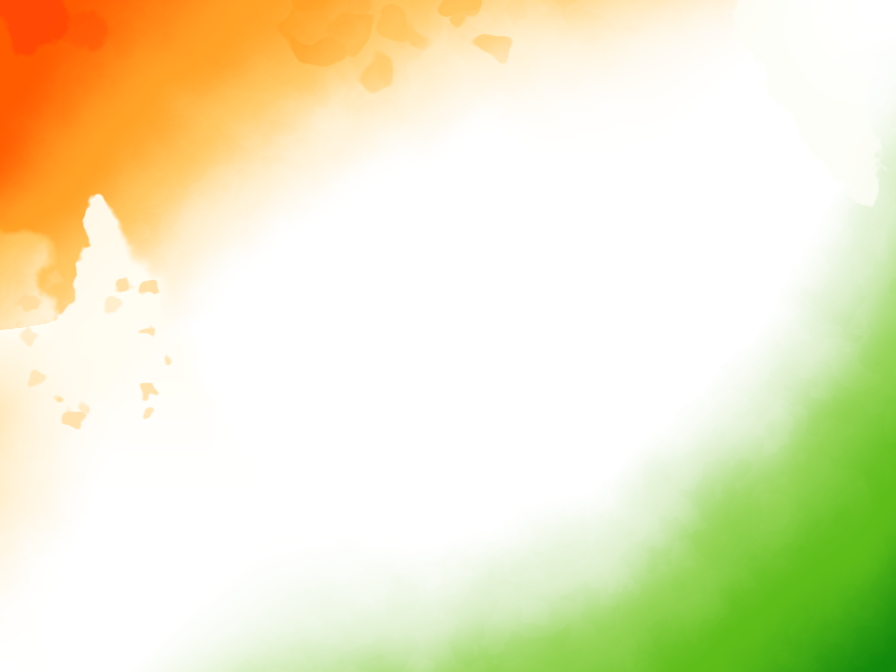
Reproduce this background procedurally as a WebGL 1 fragment shader.

```glsl
precision highp float;
uniform vec2 u_resolution;

const vec3 WHITE = vec3(1.0);
const vec3 CREAM = vec3(1.0, 0.992, 0.955);
const float SOFT = 0.003;

vec2 hash2(vec2 p) {
  vec2 h = vec2(dot(p, vec2(127.1, 311.7)), dot(p, vec2(269.5, 183.3)));
  return fract(sin(h) * 43758.545);
}

float corner(vec2 cell, vec2 offset, vec2 f) {
  return dot(hash2(cell + offset) * 2.0 - 1.0, f - offset);
}

float gradientNoise(vec2 p) {
  vec2 i = floor(p), f = fract(p);
  vec2 w = f * f * f * (f * (f * 6.0 - 15.0) + 10.0);
  float low = mix(corner(i, vec2(0, 0), f), corner(i, vec2(1, 0), f), w.x);
  float high = mix(corner(i, vec2(0, 1), f), corner(i, vec2(1, 1), f), w.x);
  return mix(low, high, w.y);
}

float fbm(vec2 p) {
  float sum = 0.0, gain = 0.6;
  for (int i = 0; i < 4; i++) {
    sum += gain * gradientNoise(p);
    p = mat2(1.6, 1.2, -1.2, 1.6) * p + 7.3;
    gain *= 0.5;
  }
  return sum;
}

float inside(float dist, float soft) {
  return 1.0 - smoothstep(-soft, soft, dist);
}

float capsule(vec2 p, vec2 a, vec2 b, float ra, float rb) {
  vec2 d = b - a;
  float t = clamp(dot(p - a, d) / dot(d, d), 0.0, 1.0);
  return length(p - a - d * t) - mix(ra, rb, t);
}

// Irregular drops scattered in a box
float spots(vec2 p, vec2 lo, vec2 hi, float size, float seed) {
  float cover = 0.0;
  vec2 warp = size * 0.8 * vec2(gradientNoise(p / size), gradientNoise(p / size + 19.0));
  for (int i = 0; i < 14; i++) {
    vec2 id = vec2(float(i), seed);
    vec2 shape = hash2(id + 41.0);
    vec2 d = p + warp - mix(lo, hi, hash2(id));
    d.y *= mix(0.7, 1.5, shape.y);
    float drop = inside(length(d) - size * mix(0.25, 1.0, shape.x), SOFT);
    cover = max(cover, drop * mix(0.4, 1.0, shape.y));
  }
  return cover;
}

vec3 pigment(float r, vec3 pale, vec3 mid, vec3 rich, vec3 deep) {
  vec3 c = mix(WHITE, pale, smoothstep(0.70, 1.02, r));
  c = mix(c, mid, smoothstep(0.94, 1.20, r));
  c = mix(c, rich, smoothstep(1.14, 1.48, r));
  return mix(c, deep, smoothstep(1.48, 1.95, r));
}

void main() {
  vec2 p = gl_FragCoord.xy / u_resolution * vec2(4.0 / 3.0, 1.0);
  float rough = fbm(p * 13.0);
  float cloud = fbm(p * 5.0 + 31.0);

  // Layered wash with faint stepped blotches
  float level = fbm(p * 9.0 + 0.35 * cloud + 5.0) * 7.0;
  float blotch = (floor(level) + smoothstep(0.4, 0.6, fract(level))) / 7.0;
  float stain = 0.10 * cloud + 0.09 * blotch;

  // Axes along and across the white diagonal
  vec2 q = p - vec2(0.694, 0.497);
  float u = (q.x + q.y) * 0.7071, v = (q.x - q.y) * 0.7071;
  float warm = length(vec2((u + 0.22) / 0.78, v / 0.417)) + stain;
  float cool = length(vec2((u - 0.174) / 0.73, v / 0.417)) + stain;
  warm += 0.25 * exp(-p.x * 8.0) * smoothstep(0.58, 0.8, p.y);

  // Lighter wash at the left edge
  warm -= 0.22 * inside(length(p - vec2(0.0, 0.58)) - 0.085 - 0.08 * rough, 0.015);

  // Top blotches and the red corner
  warm += 0.11 * spots(p, vec2(0.45, 0.88), vec2(0.78, 1.02), 0.045, 3.0);
  float ember = inside(length(p - vec2(0.05, 0.985)) - 0.055 - 0.07 * rough, 0.006);
  ember = max(ember, 0.45 * inside(length(p - vec2(0.125, 0.95)) - 0.03 - 0.07 * rough, 0.006));

  vec3 orange = pigment(warm, vec3(1.0, 0.935, 0.80), vec3(1.0, 0.79, 0.40),
                        vec3(1.0, 0.635, 0.15), vec3(1.0, 0.36, 0.0));
  orange = mix(orange, vec3(1.0, 0.27, 0.02), 0.8 * ember);
  vec3 green = pigment(cool, vec3(0.85, 0.93, 0.77), vec3(0.59, 0.83, 0.34),
                       vec3(0.37, 0.74, 0.10), vec3(0.06, 0.53, 0.04));
  vec3 color = mix(WHITE, orange, smoothstep(-0.02, 0.27, -v));
  color *= mix(WHITE, green, smoothstep(-0.02, 0.27, v));

  // Left splash, widening downward
  float depth = 0.714 - p.y;
  float leftEdge = 0.14 - 0.24 * depth - 0.3 * smoothstep(0.19, 0.23, depth);
  float rightEdge = 0.16 + 0.5 * depth;
  float ragged = 0.07 * rough;
  float splash = inside(leftEdge - p.x - ragged, SOFT);
  splash *= inside(p.x - rightEdge - ragged, 0.004 + 0.12 * max(depth, 0.0));
  splash *= inside(-depth - ragged * 0.5, SOFT);
  splash *= 1.0 - smoothstep(0.2, 0.48, depth);
  color = mix(color, CREAM, 0.93 * splash);

  // Drops over the splash
  float drops = spots(p, vec2(0.01, 0.35), vec2(0.25, 0.60), 0.018, 11.0);
  color = mix(color, vec3(1.0, 0.84, 0.55), 0.75 * drops);

  // Pale splash at the upper right
  float veil = capsule(p, vec2(1.19, 0.96), vec2(1.28, 0.72), 0.09, 0.032);
  color = mix(color, vec3(0.995, 0.995, 0.965), 0.8 * inside(veil - 0.10 * rough, 0.004));

  // White fades at the two open corners
  float open = inside(length(p - vec2(1.333, 1.0)) - 0.13, 0.12);
  open = max(open, inside(length(p) - 0.13, 0.14));
  color = mix(color, WHITE, open);

  gl_FragColor = vec4(color, 1.0);
}
```
